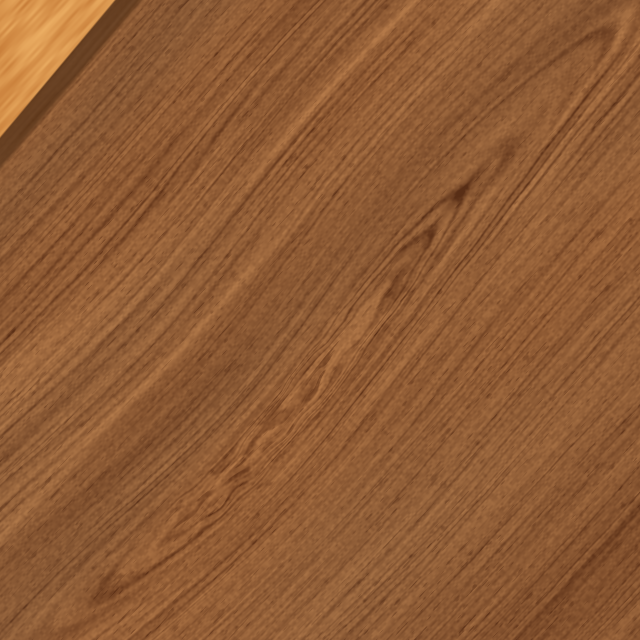
Reproduce this texture procedurally as a Shadertoy shader.

```glsl
// Brown wood board with diagonal grain and one long cathedral figure,
// plus a bright board behind its shadowed edge in the upper left corner.
// Stretched noise and thin growth lines follow nested, pointed ellipses.

float hash(vec2 p) {
    return fract(sin(dot(p, vec2(127.1, 311.7))) * 43758.5453);
}

float noise(vec2 p) {
    vec2 i = floor(p), f = fract(p);
    f = f * f * (3.0 - 2.0 * f);
    return mix(mix(hash(i), hash(i + vec2(1, 0)), f.x),
               mix(hash(i + vec2(0, 1)), hash(i + vec2(1, 1)), f.x), f.y);
}

// Noise centred on zero
float wave(vec2 p) { return noise(p) - 0.5; }

float bell(float x) { return exp(-x * x); }

// Brown board: a runs along the grain, b across it
vec3 brownBoard(float a, float b) {
    // Distance from the sagging axis of the cathedral figure
    float d = b + 0.045 + 0.05 * bell((a - 0.5) / 0.35) * bell(b * 3.5);
    float heart = bell(d / 0.036) * smoothstep(0.1, 0.4, a) * (1.0 - smoothstep(0.75, 0.98, a));
    d += 0.010 * wave(vec2(a * 3.0, b * 8.0)) + 0.002 * wave(vec2(a * 22.0, b * 50.0));
    d += heart * 0.016 * wave(vec2(a * 26.0, b * 55.0));

    // Ring coordinate, and a skewed length that tells both sides apart
    float ring = length(vec2(d, 0.09 * (a - 0.6)));
    float run = a * 2.0 + d * 9.0;

    // Broad bands and pale streaks
    float tone = 0.68 + 0.26 * wave(vec2(ring * 19.0, run * 0.5));
    tone += 0.26 * wave(vec2(ring * 55.0 + 9.0, run * 0.6));
    tone += 0.25 * bell((b - 0.107) / 0.007) + 0.10 * bell((b - 0.12) / 0.025);
    tone += 0.32 * bell((b - 0.212) / 0.010) * smoothstep(0.5, 0.95, a);
    tone += 0.16 * bell((b - 0.3) / 0.05) * (1.0 - smoothstep(0.3, 0.9, a));
    tone += 0.24 * heart + 0.08 * bell((b + 0.25) / 0.13);
    tone -= 0.14 * bell((b - 0.04) / 0.05) + 0.20 * smoothstep(0.42, 0.65, -b);

    // Fine grain, strongest around the figure and in the upper left
    float relief = 0.65 + 0.6 * bell((d + 0.03) / 0.075) + 0.35 * bell((b - 0.27) / 0.09);
    relief -= 0.25 * bell((b - 0.05) / 0.04);
    tone += relief * 0.45 * wave(vec2(ring * 210.0, run * 2.0));
    tone += relief * 0.50 * wave(vec2(ring * 340.0 + 5.0, run * 4.0));

    // Thin growth lines with wandering spacing and strength
    float phase = ring * 560.0 + 9.0 * noise(vec2(ring * 45.0, run * 1.2));
    float crest = pow(0.5 + 0.5 * sin(phase), 3.0);
    float strength = smoothstep(0.2, 0.8, noise(vec2(ring * 80.0 + 31.0, run * 1.5)));
    tone -= relief * 0.62 * (crest * strength - 0.12);

    // Dark ragged flecks in the heart and a dark streak at its tip
    float flecks = smoothstep(0.58, 0.85, noise(vec2(a * 30.0 + d * 40.0, d * 150.0)));
    tone -= 0.65 * heart * flecks;
    tone -= 0.6 * bell((a - 1.02) / 0.07) * bell(d / 0.005);

    // Short pores and fine mottling
    float pores = smoothstep(0.75, 0.95, noise(vec2(a * 60.0, b * 300.0)));
    tone -= 0.35 * pores * (0.4 + noise(vec2(a, b) * 7.0));
    tone += 0.42 * wave(vec2(a * 210.0, b * 310.0));

    vec3 wood = mix(vec3(0.43, 0.26, 0.14), vec3(0.62, 0.42, 0.25), clamp(tone, -0.45, 1.4));
    float redness = wave(vec2(a * 2.0, b * 11.0));
    return wood + vec3(0.003, -0.007, -0.004) + redness * vec3(0.015, -0.006, -0.015);
}

// Bright honey board
vec3 honeyBoard(float a, float b) {
    float tone = 0.5 + 0.7 * wave(vec2(a * 9.0, b * 90.0));
    tone += 0.8 * wave(vec2(a * 24.0, b * 230.0)) + 0.5 * wave(vec2(a, b) * 14.0);
    return mix(vec3(0.79, 0.50, 0.23), vec3(0.90, 0.65, 0.36), tone);
}

void mainImage(out vec4 fragColor, in vec2 fragCoord) {
    vec2 uv = fragCoord / iResolution.xy;
    float a = dot(uv, vec2(0.682, 0.731));
    float b = dot(uv, vec2(-0.731, 0.682));
    vec3 color = brownBoard(a, b);

    // Shadowed edge beside the seam, then the bright board beyond it
    float seam = dot(uv - vec2(0.18, 1.0), vec2(-0.767, 0.642));
    float blur = 1.2 / iResolution.y;
    vec3 shadow = vec3(0.37, 0.225, 0.115) + 0.05 * wave(vec2(a * 8.0, seam * 180.0));
    color = mix(color, shadow, 0.85 * smoothstep(-0.037, -0.026, seam));
    color = mix(color, honeyBoard(a, b), smoothstep(-blur, blur, seam));

    fragColor = vec4(color, 1.0);
}
```
